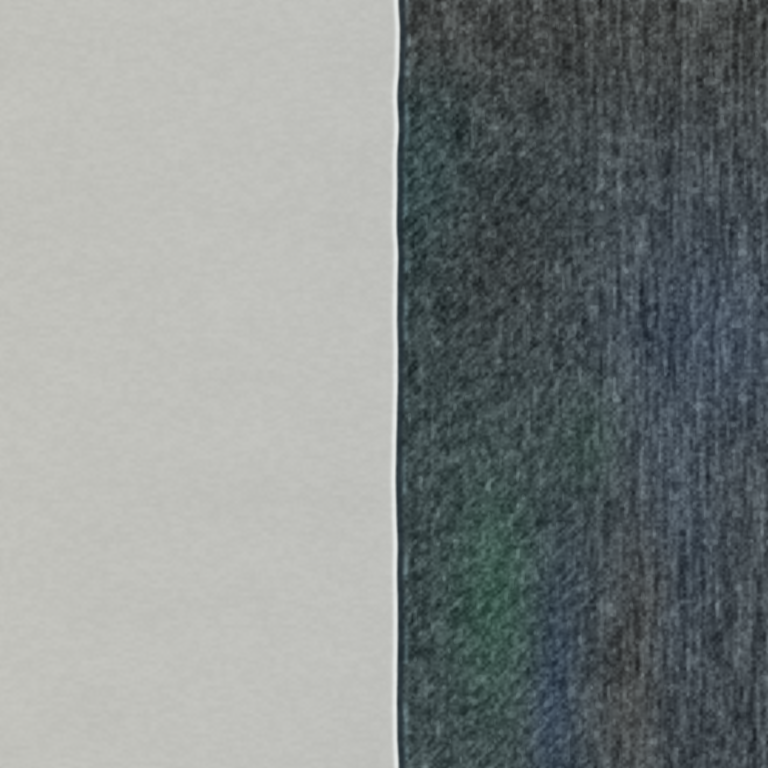
Reproduce this texture procedurally as a Shadertoy shader.

```glsl
float hash(vec2 p) {
    vec3 q = fract(vec3(p.xyx) * 0.1031);
    q += dot(q, q.yzx + 33.33);
    return fract((q.x + q.y) * q.z);
}

float noise(vec2 p) {
    vec2 i = floor(p), f = fract(p);
    f = f * f * (3.0 - 2.0 * f);
    return mix(mix(hash(i), hash(i + vec2(1, 0)), f.x),
               mix(hash(i + vec2(0, 1)), hash(i + 1.0), f.x), f.y);
}

float fbm(vec2 p) {
    float sum = 0.0, amp = 0.5;
    for (int i = 0; i < 4; i++) {
        sum += amp * noise(p);
        p = mat2(1.6, 1.2, -1.2, 1.6) * p + 7.3;
        amp *= 0.5;
    }
    return sum / 0.9375;
}

// Soft elliptical patch of pigment
float patchAt(vec2 p, vec2 center, vec2 radius) {
    vec2 d = (p - center) / radius;
    return exp(-dot(d, d));
}

vec3 plaster(vec2 uv) {
    vec3 col = mix(vec3(0.757, 0.758, 0.735), vec3(0.748, 0.752, 0.736), uv.x * 2.0);
    col += 0.018 * (fbm(uv * vec2(9.0, 14.0)) - 0.5);
    col += 0.022 * (noise(uv * vec2(110.0, 190.0)) - 0.5);
    return col + 0.012 * (noise(uv * 260.0) - 0.5);
}

vec3 pigment(vec2 uv) {
    vec2 p = uv + 0.05 * (vec2(fbm(uv * 8.0), fbm(uv * 8.0 + 31.0)) - 0.5);
    vec3 col = mix(vec3(0.245, 0.295, 0.300), vec3(0.275, 0.305, 0.325),
                   smoothstep(0.55, 0.9, p.x));
    col = mix(col, vec3(0.268, 0.280, 0.278), smoothstep(0.72, 0.98, p.y));
    col = mix(col, vec3(0.225, 0.240, 0.245), 0.65 * patchAt(p, vec2(0.65, 0.66), vec2(0.09, 0.13)));
    col = mix(col, vec3(0.220, 0.300, 0.305), 0.60 * patchAt(p, vec2(0.55, 0.78), vec2(0.06, 0.11)));
    col = mix(col, vec3(0.285, 0.335, 0.395), 0.80 * patchAt(p, vec2(0.93, 0.56), vec2(0.13, 0.13)));
    col = mix(col, vec3(0.275, 0.325, 0.375), 0.60 * patchAt(p, vec2(0.88, 0.32), vec2(0.06, 0.18)));
    col = mix(col, vec3(0.245, 0.365, 0.320), 0.85 * patchAt(p, vec2(0.645, 0.23), vec2(0.055, 0.15)));
    col = mix(col, vec3(0.250, 0.335, 0.310), 0.60 * patchAt(p, vec2(0.76, 0.42), vec2(0.05, 0.07)));
    col = mix(col, vec3(0.230, 0.295, 0.375), 0.65 * patchAt(p, vec2(0.73, 0.09), vec2(0.035, 0.17)));
    col = mix(col, vec3(0.270, 0.275, 0.270), 0.75 * patchAt(p, vec2(0.83, 0.12), vec2(0.035, 0.20)));
    return col + 0.05 * (fbm(uv * 15.0) - 0.5);
}

// Raised weave, slanted scratches and vertical brush streaks
float brushRelief(vec2 uv) {
    vec2 slant = vec2(uv.x + uv.y, uv.y - uv.x);
    float streakZone = clamp(smoothstep(0.66, 0.85, uv.x + 0.1 * (fbm(uv * 7.0) - 0.5))
                     + 0.5 * smoothstep(0.8, 1.0, uv.y), 0.0, 1.0);
    float grain = noise(uv * vec2(170.0, 125.0)) + noise(uv * 240.0 + 5.0) - 1.0;
    float scratch = noise(slant * vec2(50.0, 150.0)) - 0.5;
    float streak = noise(uv * vec2(165.0, 13.0)) + 0.6 * noise(uv * vec2(230.0, 30.0) + 9.0) - 0.8;
    float fleck = smoothstep(0.68, 0.95, noise(uv * vec2(135.0, 85.0) + 17.0));
    return 0.105 * grain + mix(0.12, 0.06, streakZone) * scratch
         + mix(0.03, 0.13, streakZone) * streak + 0.075 * fleck - 0.008;
}

void mainImage(out vec4 fragColor, in vec2 fragCoord) {
    vec2 uv = fragCoord / iResolution.xy;
    float px = 1.0 / iResolution.x;

    // Nearly straight seam, bowed slightly to the left
    float seam = 0.517 + 0.010 * (uv.y - 0.5) * (uv.y - 0.35)
               + 0.003 * (noise(vec2(uv.y * 24.0, 3.0)) - 0.5);
    float d = uv.x - seam;

    vec3 light = plaster(uv);
    light += vec3(0.14, 0.15, 0.16) * exp(-pow((d + 0.0035) / 0.0035, 2.0));

    vec3 dark = pigment(uv) + brushRelief(uv) * vec3(0.95, 1.0, 1.0);

    // Shadowed groove and broken bright ridge beside the seam
    dark = mix(dark, vec3(0.135, 0.175, 0.205), 0.75 * exp(-pow((d - 0.004) / 0.0045, 2.0)));
    float ridge = smoothstep(0.3, 0.75, noise(vec2(uv.y * 55.0, 8.0)));
    dark += vec3(0.10, 0.125, 0.135) * ridge * exp(-pow((d - 0.011) / 0.0035, 2.0));
    dark -= 0.03 * exp(-pow((d - 0.021) / 0.005, 2.0));

    float side = smoothstep(-0.001 - px, 0.001 + px, d);
    fragColor = vec4(clamp(mix(light, dark, side), 0.0, 1.0), 1.0);
}
```
